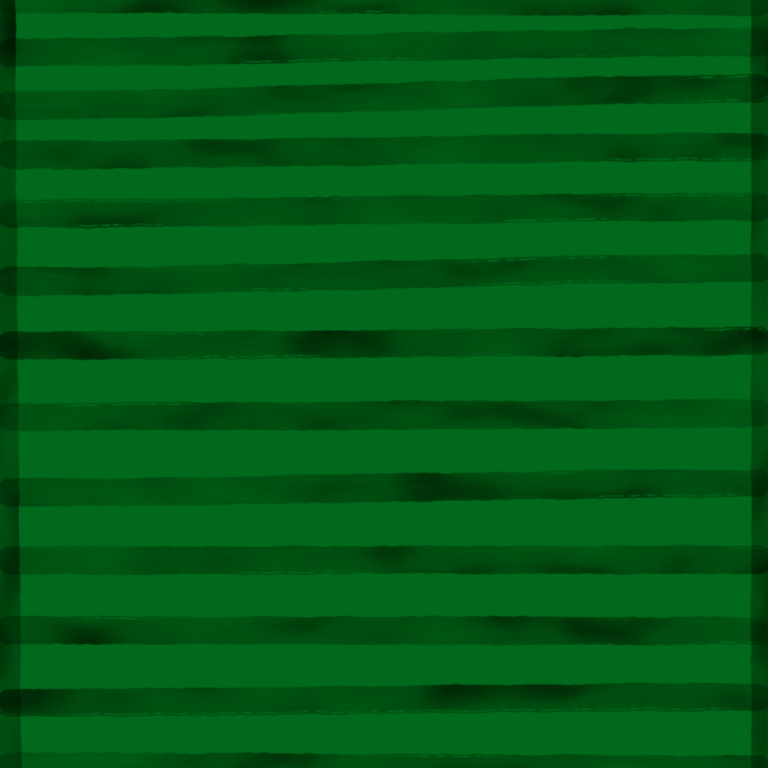
Give the GLSL for this pattern, as a Shadertoy shader.

```glsl
// Uneven dark green watercolour stripes brushed across a green ground, with a painted band down each side.

vec2 gradientAt(vec2 cell) {
    float angle = 6.2832 * fract(sin(dot(cell, vec2(127.1, 311.7))) * 43758.55);
    return vec2(cos(angle), sin(angle));
}

// Gradient noise, centred on zero
float noise(vec2 p) {
    vec2 i = floor(p), f = fract(p);
    vec2 u = f * f * f * (f * (f * 6.0 - 15.0) + 10.0);
    vec2 e = vec2(0.0, 1.0);
    float low = mix(dot(gradientAt(i), f), dot(gradientAt(i + e.yx), f - e.yx), u.x);
    float high = mix(dot(gradientAt(i + e), f - e), dot(gradientAt(i + 1.0), f - 1.0), u.x);
    return mix(low, high, u.y);
}

// Light passed by one layer of paint: broad pools plus fine brush grain
float paintTone(vec2 p, float seed) {
    float pool = noise(vec2(p.x * 4.5, p.y * 12.0 + seed * 17.3));
    pool += 0.45 * noise(vec2(p.x * 13.0, p.y * 30.0 + seed * 9.1));
    float grain = noise(p * vec2(14.0, 260.0)) + 0.6 * noise(p * 130.0);
    return 0.74 - 0.2 * pool - 0.45 * max(pool - 0.12, 0.0) + 0.035 * grain;
}

// Small irregularity of a brushed edge
float raggedness(float along, float seed) {
    return 0.0022 * noise(vec2(along * 14.0, seed)) + 0.0016 * noise(vec2(along * 75.0, seed + 4.3));
}

// Height of a stripe's centre line; gaps widen down the canvas
float stripeHeight(float index, float seed, float x) {
    float t = index / 12.0;
    float drop = t - 0.0525 * sin(3.1416 * t) - 0.0163 * sin(6.2832 * t);
    float tilt = 0.015 - 0.00156 * seed + 0.0098 * step(1.5, mod(seed, 3.0));
    return 1.0 - drop + tilt * (smoothstep(0.0, 1.0, x) - 0.5);
}

void mainImage(out vec4 fragColor, in vec2 fragCoord) {
    vec2 uv = fragCoord / iResolution.xy;
    float soft = 0.0006 + 0.7 / iResolution.y;
    float tone = 1.0;

    // Horizontal strokes; the first and last share a seed so the tile wraps
    for (int n = 0; n <= 12; n++) {
        float index = float(n);
        float seed = mod(index + 11.0, 12.0) + 1.0;
        float offset = uv.y - stripeHeight(index, seed, uv.x);
        if (abs(offset) > 0.03) continue;

        float edgeSeed = seed * 5.37 + 2.6 * step(0.0, offset);
        float d = length(vec2(max(abs(uv.x - 0.5) - 0.487, 0.0), offset)) - 0.0182;
        d += raggedness(uv.x, edgeSeed);
        float cover = 1.0 - smoothstep(-soft, soft, d);

        // Dry bristle gaps just inside the edge
        float dry = smoothstep(0.12, 0.28, noise(vec2(uv.x * 3.5, edgeSeed + 0.4)));
        float gap = 1.0 - smoothstep(0.0002, 0.0009 + soft, abs(d + 0.0028));
        cover *= 1.0 - dry * gap * clamp(0.5 + 1.5 * noise(vec2(uv.x * 95.0, edgeSeed)), 0.0, 0.9);

        tone *= mix(1.0, paintTone(uv, seed), cover);
    }

    // Side bands, darker where they cross the strokes
    float band = max(0.028 - 0.008 * uv.y - uv.x, uv.x - 0.978);
    band += raggedness(uv.y, 31.7 + 8.0 * step(0.5, uv.x));
    tone *= mix(1.0, paintTone(uv.yx, 20.6) - 0.02, smoothstep(-soft, soft, band));

    vec3 color = vec3(0.0, 0.41 * tone, 0.11 * pow(tone, 1.7));
    fragColor = vec4(color, 1.0);
}
```
